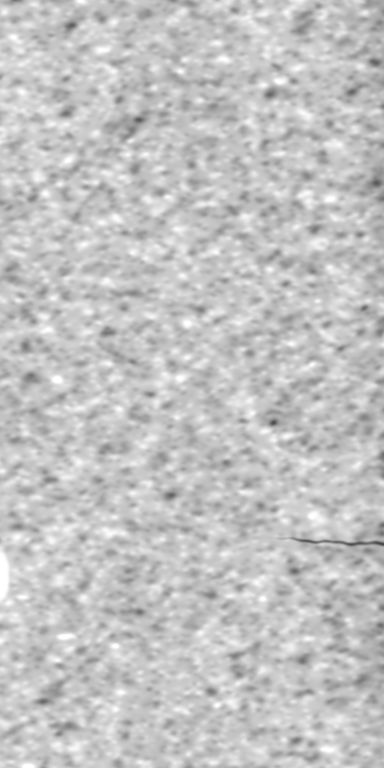
This texture is drawn by a Shadertoy shader. Its source:

```glsl
// Pale grey mottled stone with dark flecks, a thin crack and a bright chip on the left edge.

const float BASE_GREY = 0.778;
const vec2 COARSE_CELL = vec2(0.036, 0.022);  // grain sizes, canvas width = 1
const vec2 FINE_CELL = vec2(0.021, 0.014);
const vec2 FLECK_CELL = vec2(0.056, 0.044);
const float COARSE_CONTRAST = 0.165;
const float FINE_CONTRAST = 0.105;
const float FLECK_DEPTH = 0.25;
const float FLECK_SHARE = 0.27;
const float CLOUD_CONTRAST = 0.012;
const float EDGE_SHADE = 0.09;
const float CRACK_START = 0.68;
const float CRACK_HEIGHT = 0.584;
const float CRACK_WIDTH = 0.0055;
const float CRACK_DEPTH = 0.40;
const vec2 CHIP_CENTER = vec2(-0.002, 0.50);
const vec2 CHIP_RADII = vec2(0.027, 0.076);

vec3 hash3(vec2 cell, float seed) {
    vec3 q = fract(vec3(cell.xyx + seed * 7.31) * vec3(0.1031, 0.1030, 0.0973));
    q += dot(q, q.yxz + 33.33);
    return fract((q.xxy + q.yzz) * q.zyx);
}

// Soft oval tilted by an angle
float oval(vec2 d, vec2 radii, float tilt) {
    float c = cos(tilt), s = sin(tilt);
    vec2 r = vec2(c * d.x + s * d.y, c * d.y - s * d.x) / radii;
    return exp(-dot(r, r));
}

// Light and dark grains, one per jittered cell
float grains(vec2 p, vec2 size, float seed) {
    vec2 home = floor(p / size);
    float sum = 0.0;
    for (int j = -1; j <= 1; j++)
    for (int i = -1; i <= 1; i++) {
        vec2 cell = home + vec2(i, j);
        vec3 h = hash3(cell, seed);
        vec3 k = hash3(cell, seed + 5.0);
        vec2 d = p - (cell + h.xy) * size;
        sum += (2.0 * h.z - 1.0) * oval(d, 0.45 * size, 0.8 * (k.x - 0.45));
    }
    return sum;
}

// Sparse dark flecks, denser toward the right
float flecks(vec2 p) {
    vec2 home = floor(p / FLECK_CELL);
    float sum = 0.0;
    for (int j = -1; j <= 1; j++)
    for (int i = -1; i <= 1; i++) {
        vec2 cell = home + vec2(i, j);
        vec3 h = hash3(cell, 21.0);
        vec3 k = hash3(cell, 34.0);
        vec2 center = (cell + h.xy) * FLECK_CELL;
        float share = FLECK_SHARE * (0.65 + 0.7 * center.x);
        vec2 radii = vec2(0.017, 0.011) * (0.7 + 0.5 * k.x);
        float depth = step(h.z, share) * (0.45 + 0.55 * k.y);
        sum += depth * oval(p - center, radii, 0.9 * (k.z - 0.2));
    }
    return min(sum, 1.3);
}

// Broad uneven tone from layered sines
float clouds(vec2 p) {
    return sin(p.x * 9.0 + 2.0 * sin(p.y * 4.0)) + sin(p.y * 11.0 + 1.7 * sin(p.x * 7.0 + 1.0));
}

// Tapered, slightly wavering crack with a faint smear below it
float crack(vec2 p) {
    float t = clamp((p.x - CRACK_START) / (1.0 - CRACK_START), 0.0, 1.0);
    float path = CRACK_HEIGHT + 0.02 * (1.0 - t) * (1.0 - t);
    path += 0.002 * sin(p.x * 60.0) + 0.001 * sin(p.x * 143.0);
    float width = CRACK_WIDTH * (0.6 + 0.4 * t);
    float d = (p.y - path) / width;
    float line = exp(-d * d) * smoothstep(0.0, 0.45, t);
    return line + 0.4 * oval(p - vec2(0.85, path - 0.022), vec2(0.055, 0.012), 0.0);
}

void mainImage(out vec4 fragColor, in vec2 fragCoord) {
    vec2 p = fragCoord / iResolution.x;
    float top = 2.0 * iResolution.y / (2.0 * iResolution.x);

    // Stone body
    float grey = BASE_GREY + CLOUD_CONTRAST * clouds(p);
    grey += COARSE_CONTRAST * grains(p, COARSE_CELL, 1.0);
    grey += FINE_CONTRAST * grains(p + 0.37, FINE_CELL, 11.0);
    grey -= FLECK_DEPTH * flecks(p);

    // Shade along the right edge, stronger at the top
    grey -= EDGE_SHADE * smoothstep(0.88, 1.02, p.x) * (0.6 + 0.4 * p.y / top);

    // Crack and chip
    grey -= CRACK_DEPTH * crack(p);
    float chip = length((p - CHIP_CENTER) / CHIP_RADII);
    grey += 0.06 * exp(-0.35 * chip * chip);
    grey = mix(grey, 1.0, 1.0 - smoothstep(0.7, 1.15, chip));

    fragColor = vec4(vec3(clamp(grey, 0.0, 1.0)), 1.0);
}
```
